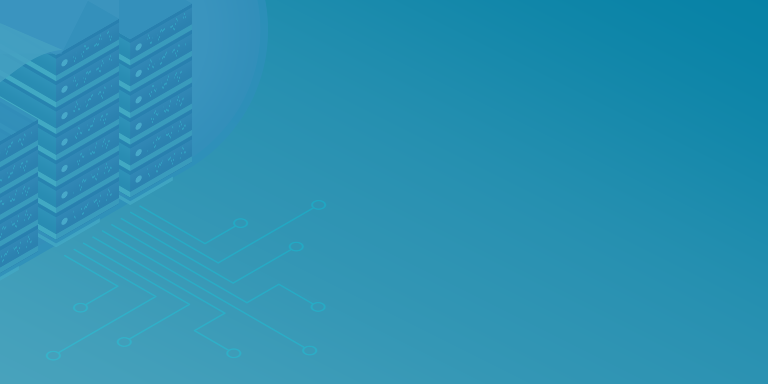
Write a Shadertoy shader that draws this background.

```glsl
const float SLOPE = 0.577;
const vec2 DOWN_RIGHT = vec2(0.866, -0.5);
const vec2 UP_RIGHT = vec2(0.866, 0.5);

float segmentDistance(vec2 p, vec2 a, vec2 b) {
    vec2 ab = b - a;
    float t = clamp(dot(p - a, ab) / max(dot(ab, ab), 1e-6), 0.0, 1.0);
    return length(p - a - ab * t);
}

// 1 inside a distance field, 0 outside, with an edge one pixel wide
float fill(float d) {
    float px = 1.0 / iResolution.y;
    return 1.0 - smoothstep(-0.6 * px, 0.6 * px, d);
}

float band(float x, float lo, float hi) {
    return fill(max(lo - x, x - hi));
}

// Isometric stack: front is the lowest corner, span its left and right limits
void drawRack(inout vec3 col, vec2 p, vec2 front, float rows, vec2 span) {
    const float PITCH = 0.0688;
    float along = p.x - front.x;
    float height = p.y - front.y - SLOPE * abs(along);
    float row = floor(height / PITCH);
    float y = height - row * PITCH;
    float top = rows * PITCH;
    float inSpan = band(p.x, span.x, span.y);

    // Roof and lit plinth
    float roofEdge = front.y + top + SLOPE * (2.0 * span.y - front.x - p.x);
    float roof = fill(max(top - height, p.y - roofEdge)) * inSpan;
    col = mix(col, vec3(0.20, 0.56, 0.73), roof * 0.85);
    float plinth = band(height, -0.019, -0.009) * band(p.x, span.x, span.y - 0.05);
    col = mix(col, vec3(0.26, 0.66, 0.77), plinth * 0.8);

    // Side walls
    float right = fill(-along);
    vec3 wall = mix(vec3(0.16, 0.55, 0.70), vec3(0.17, 0.51, 0.69), right);
    wall += 0.025 * smoothstep(0.02, PITCH, y);

    // Lit shelf edges with a shadow beneath
    wall = mix(wall, vec3(0.13, 0.48, 0.67), band(y, 0.059, PITCH) * 0.6);
    wall = mix(wall, vec3(0.26, 0.67, 0.77), band(y, 0.001, 0.015) * mix(0.95, 0.6, right));

    // Panel tracery and lamp
    float wave = 0.008 * sin(along * 330.0 + row * 2.3) + 0.006 * sin(along * 610.0 - row * 3.1);
    float tracery = fill(abs(y - 0.039 - wave) - 0.0025) * band(along, 0.045, 0.145);
    tracery *= smoothstep(-0.5, 0.0, sin(along * 190.0 + row));
    wall = mix(wall, vec3(0.20, 0.65, 0.77), tracery * 0.75);
    float lamp = fill(length(vec2(along - 0.022, y - 0.036)) - 0.008);
    wall = mix(wall, vec3(0.28, 0.66, 0.79), lamp);

    col = mix(col, wall, band(height, 0.0, top) * inSpan);
}

// Nine parallel traces, each with up to two bends and a ring at its end
float circuit(vec2 p) {
    float firstRun[9] = float[](0.195, 0.263, 0.336, 0.406, 0.607, 0.396, 0.318, 0.245, 0.159);
    float sideRun[9] = float[](0.091, 0.286, 0.174, 0.096, 0.0, -0.091, -0.18, -0.292, -0.096);
    float d = 1.0;
    for (int i = 0; i < 9; i++) {
        float side = sideRun[i];
        float lastRun = (i == 3 || i == 5) ? 0.102 : 0.0;
        vec2 a = vec2(0.365, 0.463) - float(i) * vec2(0.0245, 0.0161);
        vec2 b = a + DOWN_RIGHT * firstRun[i];
        vec2 c = b + UP_RIGHT * side;
        vec2 e = c + DOWN_RIGHT * lastRun;
        vec2 heading = (lastRun > 0.0 || side == 0.0) ? DOWN_RIGHT : UP_RIGHT * sign(side);
        vec2 fromRing = p - e - heading * 0.016;
        float ring = abs(length(fromRing / vec2(1.0, 0.65)) - 0.017) * 0.75;
        d = min(d, min(segmentDistance(p, a, b), segmentDistance(p, b, c)));
        d = min(d, min(segmentDistance(p, c, e), ring));
    }
    return d;
}

void mainImage(out vec4 fragColor, in vec2 fragCoord) {
    vec2 p = fragCoord / iResolution.y;

    // Diagonal backdrop
    float t = (p.x * 0.5 + p.y) * 0.5;
    vec3 col = mix(vec3(0.29, 0.64, 0.74), vec3(0.175, 0.575, 0.70), smoothstep(-0.1, 0.55, t));
    col = mix(col, vec3(0.025, 0.51, 0.65), smoothstep(0.42, 1.05, t));

    // Traces keep a constant contrast with the backdrop
    col += vec3(-0.06, 0.075, 0.06) * fill(circuit(p) - 0.0019);

    // Rounded platform with a deeper rim
    vec2 hub = vec2(0.279, 0.922);
    float platform = segmentDistance(p, hub, hub - UP_RIGHT * 1.5) - 0.419;
    vec3 floorColor = mix(vec3(0.24, 0.585, 0.75), vec3(0.20, 0.56, 0.73), smoothstep(-0.2, 0.0, platform));
    col = mix(col, vec3(0.18, 0.56, 0.73), fill(platform) * 0.8);
    col = mix(col, floorColor, fill(platform + 0.02) * 0.85);

    // Racks, back to front
    drawRack(col, p, vec2(0.339, 0.485), 6.0, vec2(0.31, 0.5));
    drawRack(col, p, vec2(0.146, 0.375), 7.0, vec2(-0.2, 0.31));
    drawRack(col, p, vec2(-0.0625, 0.252), 5.0, vec2(-0.3, 0.099));

    // Pale sheets over the upper left corner
    float sheet = max(p.x - 0.23 + (1.0 - p.y) * 0.5, 0.86 - p.y);
    col = mix(col, vec3(0.24, 0.59, 0.76), fill(sheet) * 0.6);
    float under = 0.785 + 0.085 * sin(clamp(p.x / 0.17, 0.0, 1.0) * 1.57);
    float over = 0.94 - 0.43 * p.x;
    float wing = max(max(under - p.y, p.y - over), p.x - 0.18);
    col = mix(col, vec3(0.27, 0.63, 0.76), fill(wing) * 0.85);

    fragColor = vec4(col, 1.0);
}
```
